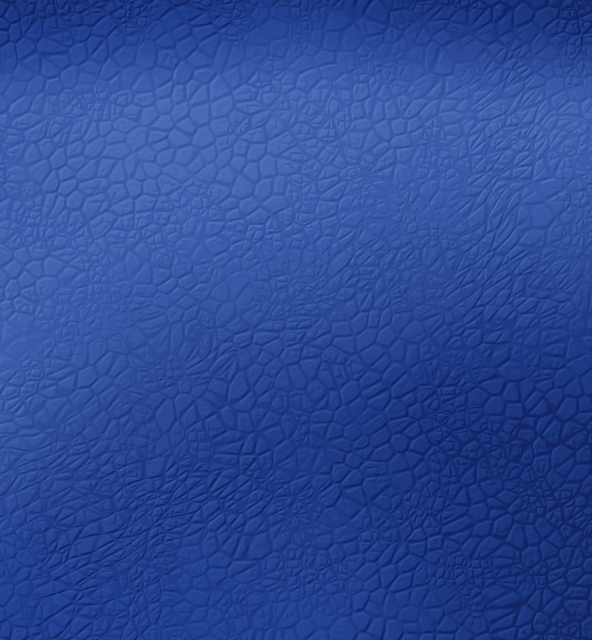
This texture is drawn by a WebGL 1 fragment shader. Its source:

```glsl
precision highp float;
uniform vec2 u_resolution;

const vec3 DEEP = vec3(0.07, 0.14, 0.40);
const vec3 DARK = vec3(0.11, 0.22, 0.51);
const vec3 MID = vec3(0.17, 0.285, 0.585);
const vec3 LIGHT = vec3(0.22, 0.35, 0.65);
const vec3 SHEEN = vec3(0.31, 0.43, 0.73);
const vec3 VIVID = vec3(0.12, 0.26, 0.63);

const vec2 LIGHT_DIR = vec2(-0.64, 0.77);
const float RELIEF_STEP = 0.0017;
const float RELIEF_GAIN = 0.36;
const float CREASE_SHADE = 0.13;
const vec2 PEBBLE_FREQ = vec2(33.0, 40.0);
const vec2 WRINKLE_FREQ = vec2(15.0, 42.0);
const float FINE_FREQ = 63.0;
const float GRAIN_FREQ = 210.0;

float hash(vec2 p) {
  return fract(sin(dot(p, vec2(127.1, 311.7))) * 43758.5453);
}

vec2 hash2(vec2 p) {
  return vec2(hash(p), hash(p + 57.3));
}

float noise(vec2 p) {
  vec2 i = floor(p);
  vec2 f = fract(p);
  f = f * f * (3.0 - 2.0 * f);
  float low = mix(hash(i), hash(i + vec2(1.0, 0.0)), f.x);
  float high = mix(hash(i + vec2(0.0, 1.0)), hash(i + vec2(1.0, 1.0)), f.x);
  return mix(low, high, f.y);
}

// Gap between the two nearest cell centres: zero along the cell borders
float borderGap(vec2 p) {
  vec2 cell = floor(p);
  vec2 f = fract(p);
  float nearest = 8.0;
  float second = 8.0;
  for (int y = -1; y <= 1; y++) {
    for (int x = -1; x <= 1; x++) {
      vec2 offset = vec2(float(x), float(y));
      float d = length(offset + 0.1 + 0.8 * hash2(cell + offset) - f);
      second = min(second, max(nearest, d));
      nearest = min(nearest, d);
    }
  }
  return second - nearest;
}

float groove(vec2 p, float width) {
  return 1.0 - smoothstep(0.0, width, borderGap(p));
}

// Leather height: pebbles, long curved wrinkles and fine creases
float height(vec2 p) {
  vec2 warp = vec2(noise(p * 16.0), noise(p * 16.0 + 31.0)) - 0.5;
  vec2 q = p + 0.022 * warp;
  vec2 skin = vec2(0.82 * q.x + 0.57 * q.y, 0.82 * q.y - 0.57 * q.x);
  vec2 flow = vec2(0.8 * q.x + 0.6 * q.y, q.y - 0.45 * q.x - 0.35 * q.x * q.x);

  float band = 1.0 - smoothstep(0.12, 0.42, abs(flow.y - 0.12));
  float pebbleDepth = mix(0.4, 1.0, noise(p * 23.0 + 7.0));
  float wrinkleDepth = band * smoothstep(0.2, 0.75, noise(p * 9.0 + 19.0));
  float fineDepth = 0.6 * smoothstep(0.3, 0.8, noise(p * 19.0 + 43.0));

  float crease = pebbleDepth * groove(skin * PEBBLE_FREQ, 0.36);
  crease = max(crease, wrinkleDepth * groove(flow * WRINKLE_FREQ + 11.0, 0.27));
  crease = max(crease, fineDepth * groove(q * FINE_FREQ + 5.0, 0.42));
  return 1.0 - crease + 0.16 * noise(p * GRAIN_FREQ);
}

// Broad light: a glossy band above, shade at the lower right and top edge
float broadLight(vec2 uv) {
  float lifted = uv.y + 0.27 * exp(-4.5 * uv.x) - 0.06 * uv.x;
  float base = 0.37 - 0.27 * uv.x * smoothstep(0.0, 0.45, uv.x);
  base += 0.14 * exp(-14.0 * dot(uv - vec2(0.55, 0.0), uv - vec2(0.55, 0.0)));
  float gloss = smoothstep(0.27, 0.78, lifted);
  float light = mix(base, 0.87, gloss);
  float corner = 0.07 * abs(uv.x - 0.5);
  light *= 1.0 - 0.8 * smoothstep(0.84, 1.03, uv.y + corner);
  return light + 0.10 * (noise(uv * 4.0) - 0.5);
}

vec3 leatherColour(float t) {
  vec3 c = mix(DEEP, DARK, smoothstep(0.0, 0.22, t));
  c = mix(c, MID, smoothstep(0.22, 0.46, t));
  c = mix(c, LIGHT, smoothstep(0.46, 0.70, t));
  return mix(c, SHEEN, smoothstep(0.70, 1.0, t));
}

void main() {
  vec2 uv = gl_FragCoord.xy / u_resolution;
  vec2 p = gl_FragCoord.xy / u_resolution.y;

  // Relief lit from the upper left
  vec2 stepToLight = LIGHT_DIR * RELIEF_STEP;
  float lit = height(p - stepToLight);
  float shaded = height(p + stepToLight);
  float slope = lit - shaded;
  float hollow = 1.0 - 0.5 * (lit + shaded);

  float light = broadLight(uv);
  float tone = light + RELIEF_GAIN * slope - CREASE_SHADE * hollow;
  vec3 colour = leatherColour(tone);

  // Richer blue towards the left and the ends of the fold
  float ends = smoothstep(0.3, 0.0, uv.y) + smoothstep(0.85, 1.0, uv.y);
  float vivid = 0.45 * ends * (1.0 - 0.7 * uv.x) * smoothstep(0.1, 0.4, tone);
  gl_FragColor = vec4(mix(colour, VIVID, vivid), 1.0);
}
```
